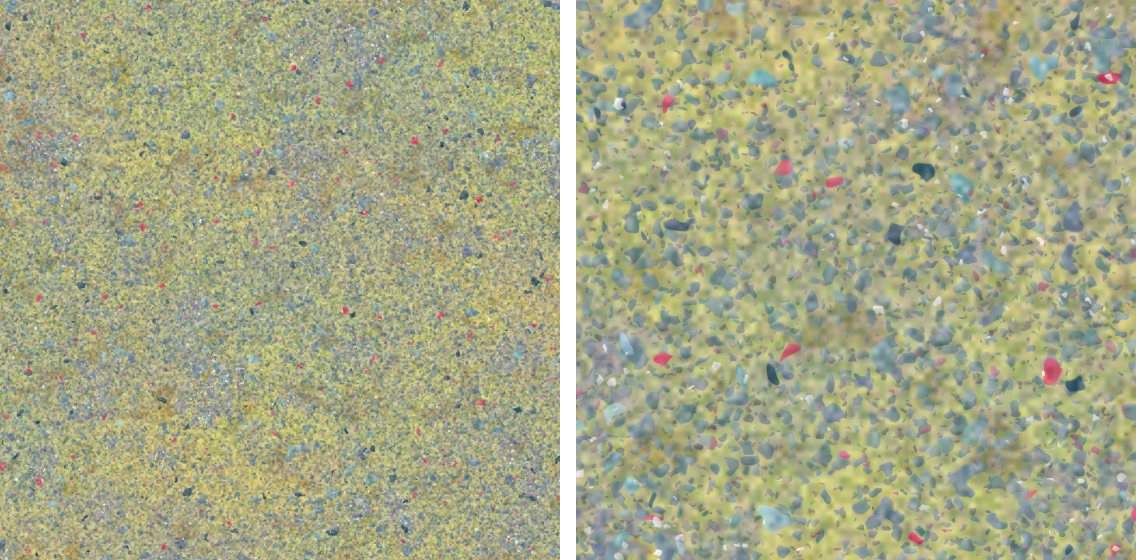
Left, the full canvas; right, a detail of the centre.
This texture is drawn by a Shadertoy shader. Its source:

```glsl
// Weathered yellow ground, crusted with blue-grey grit and sparse bright chips.
// Noise tints the base; jittered, warped cell grains of several sizes lie on top,
// their density following broad patches and crumbly clusters.

vec3 hash3(vec2 p) {
    vec3 q = fract(vec3(p.xyx) * vec3(0.1031, 0.1030, 0.0973));
    q += dot(q, q.yxz + 33.33);
    return fract((q.xxy + q.yzz) * q.zyx);
}

// Three independent channels of smooth value noise
vec3 noise3(vec2 p) {
    vec2 i = floor(p), f = fract(p);
    f = f * f * (3.0 - 2.0 * f);
    return mix(mix(hash3(i), hash3(i + vec2(1, 0)), f.x),
               mix(hash3(i + vec2(0, 1)), hash3(i + vec2(1, 1)), f.x), f.y);
}

vec3 fbm3(vec2 p) {
    vec3 sum = vec3(0.0);
    float weight = 0.5;
    for (int i = 0; i < 5; i++) {
        sum += weight * noise3(p);
        p = mat2(1.6, 1.2, -1.2, 1.6) * p + 19.7;
        weight *= 0.5;
    }
    return sum / 0.97;
}

// Scattered ragged grains: x = coverage, y = random tint, z = side lighting
vec3 grains(vec2 p, float cells, float density, float seed) {
    vec2 g = p * cells + seed * 13.0;
    g += 0.6 * (noise3(g * 1.9 + seed).xy - 0.5);
    float soft = 0.05 + 0.6 * cells / iResolution.y;
    vec3 best = vec3(0.0);
    for (int j = -1; j <= 1; j++)
    for (int i = -1; i <= 1; i++) {
        vec2 cell = floor(g) + vec2(i, j);
        vec3 place = hash3(cell + seed * 17.0);
        vec3 shape = hash3(cell + seed * 29.0 + 101.0);
        vec2 d = g - cell - place.xy;
        float light = dot(d, vec2(-0.6, 0.8));
        float a = 6.283 * shape.x;
        d = mat2(cos(a), sin(a), -sin(a), cos(a)) * d;
        d.y *= 1.0 + 0.6 * shape.y;
        float radius = mix(0.2, 0.55, shape.z * shape.z);
        float cover = step(place.z, density) * smoothstep(soft, -soft, length(d) - radius);
        if (cover > best.x) best = vec3(cover, fract(shape.x * 7.0 + shape.y), light / radius);
    }
    return best;
}

// Lay one grain layer over the ground with simple relief shading
vec3 lay(vec3 ground, vec3 grain, vec3 dark, vec3 pale, float opacity) {
    vec3 tint = mix(dark, pale, grain.y) * (1.0 + 0.1 * grain.z);
    return mix(ground, tint, grain.x * opacity);
}

void mainImage(out vec4 fragColor, in vec2 fragCoord) {
    vec2 p = fragCoord / iResolution.y;

    // Broad patches, crumbly clusters and fine texture
    vec3 patches = fbm3(p * vec2(3.0, 4.5) + 4.0);
    vec3 mottle = fbm3(p * vec2(24.0, 30.0));
    vec3 fine = noise3(p * 260.0);
    vec3 grit = noise3(p * 150.0 + 57.0);
    float cluster = smoothstep(0.56, 0.72, fbm3(p * 11.0 + 8.0).x);

    // Yellow crust fading to beige, with faint green and brown drifts
    float yellow = smoothstep(0.3, 0.7, 0.5 * patches.x + 0.5 * mottle.x + 0.25 * (grit.x - 0.5));
    vec3 color = mix(vec3(0.68, 0.68, 0.54), vec3(0.75, 0.745, 0.445), yellow);
    color += (patches.y - 0.5) * vec3(-0.12, 0.03, 0.05);
    color -= smoothstep(0.58, 0.75, mottle.y) * vec3(0.06, 0.1, 0.1);

    // Grit from fine olive dust up to blue-grey pebbles
    float density = clamp(0.72 + 1.3 * (patches.z - 0.5) + 0.9 * (mottle.z - 0.5), 0.15, 1.0);
    vec3 dust = grains(p, 200.0, 0.5 * density + 0.35 * cluster, 1.0);
    color = lay(color, dust, vec3(0.47, 0.49, 0.49), vec3(0.61, 0.60, 0.54), 0.85);
    vec3 specks = grains(p, 105.0, density + 0.2 * cluster, 2.0);
    color = lay(color, specks, vec3(0.43, 0.52, 0.55), vec3(0.56, 0.64, 0.62), 0.92);
    color = mix(color, mix(vec3(0.47, 0.55, 0.64), vec3(0.62, 0.58, 0.63), grit.y),
                cluster * 0.6 * smoothstep(0.4, 0.65, grit.z));
    vec3 pebbles = grains(p, 50.0, 0.1 + 0.2 * cluster, 3.0);
    color = lay(color, pebbles, vec3(0.41, 0.47, 0.57), vec3(0.52, 0.66, 0.68), 0.85);

    // Dark teal stones, pale blue flakes, mauve and pink chips, white sparks
    color = lay(color, grains(p, 68.0, 0.03, 4.0), vec3(0.17, 0.32, 0.38), vec3(0.32, 0.40, 0.48), 0.85);
    color = lay(color, grains(p, 60.0, 0.012 + 0.05 * cluster, 5.0), vec3(0.45, 0.69, 0.74), vec3(0.70, 0.78, 0.80), 0.85);
    color = lay(color, grains(p, 150.0, 0.04, 6.0), vec3(0.66, 0.40, 0.48), vec3(0.68, 0.53, 0.58), 0.85);
    color = lay(color, grains(p, 85.0, 0.022, 7.0), vec3(0.86, 0.25, 0.42), vec3(0.78, 0.42, 0.46), 0.9);
    color = lay(color, grains(p, 190.0, 0.015 + 0.12 * cluster, 8.0), vec3(0.78, 0.80, 0.84), vec3(0.90, 0.90, 0.88), 0.85);

    // Sharp surface grain in brightness and hue
    color += 0.17 * (fine.x - 0.5) + 0.08 * (grit.x - 0.5);
    color += 0.07 * (fine - 0.5);
    fragColor = vec4(clamp(color, 0.0, 1.0), 1.0);
}
```
